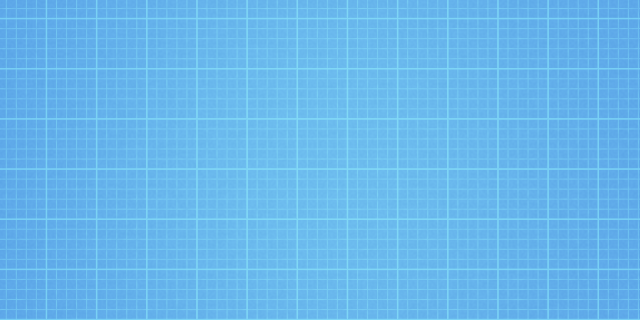
Give the GLSL for this pattern, as a Shadertoy shader.

```glsl
// Pale blue drafting paper: a five-by-five grid with bold major lines and soft grain.

vec2 randomGradient(vec2 cell) {
    vec3 h = fract(cell.xyx * vec3(0.1031, 0.1030, 0.0973));
    h += dot(h, h.yzx + 33.33);
    float angle = 6.2832 * fract((h.x + h.y) * h.z);
    return vec2(cos(angle), sin(angle));
}

float gradientNoise(vec2 p) {
    vec2 cell = floor(p), f = fract(p);
    vec2 u = f * f * f * (f * (f * 6.0 - 15.0) + 10.0);
    float a = dot(randomGradient(cell), f);
    float b = dot(randomGradient(cell + vec2(1, 0)), f - vec2(1, 0));
    float c = dot(randomGradient(cell + vec2(0, 1)), f - vec2(0, 1));
    float d = dot(randomGradient(cell + vec2(1, 1)), f - vec2(1, 1));
    return mix(mix(a, b, u.x), mix(c, d, u.x), u.y);
}

// Share of the pixel covered by repeated lines, along each axis
vec2 lineCoverage(vec2 p, float spacing, float width, float pixel) {
    vec2 d = abs(fract(p / spacing + 0.5) - 0.5) * spacing;
    vec2 nearEdge = max(d - 0.5 * pixel, vec2(-0.5 * width));
    vec2 farEdge = min(d + 0.5 * pixel, vec2(0.5 * width));
    return clamp((farEdge - nearEdge) / pixel, 0.0, 1.0);
}

void mainImage(out vec4 fragColor, in vec2 fragCoord) {
    float pixel = 1.0 / iResolution.y;
    vec2 p = fragCoord * pixel;
    vec2 centre = 0.5 * iResolution.xy * pixel;

    // Paper darkens towards the corners
    float shade = smoothstep(0.1, 1.2, length(p - centre));
    vec3 color = mix(vec3(0.424, 0.735, 0.932), vec3(0.365, 0.655, 0.910), shade);

    // Fine grain over broader, faint blotches
    float grain = gradientNoise(p * 117.3);
    color += vec3(0.016, 0.018, 0.010) * grain;
    color += 0.008 * gradientNoise(p * 19.7 + 41.0);

    // Thin lines, unevenly inked, then bold lines every fifth
    float majorSpacing = 0.15677;
    vec2 gridPoint = p - vec2(0.1452, 0.0014);
    vec2 minor = lineCoverage(gridPoint, majorSpacing / 5.0, 0.0034, pixel);
    vec2 major = lineCoverage(gridPoint, majorSpacing, 0.0046, pixel);
    float ink = 0.55 + 0.3 * gradientNoise(p * 53.0 + 17.0);
    vec3 lineColor = mix(vec3(0.510, 0.855, 0.968), vec3(0.470, 0.815, 0.960), shade);
    color = mix(color, lineColor, ink * max(minor.x, minor.y));
    color = mix(color, lineColor, 0.92 * max(major.x, major.y));

    fragColor = vec4(color, 1.0);
}
```
